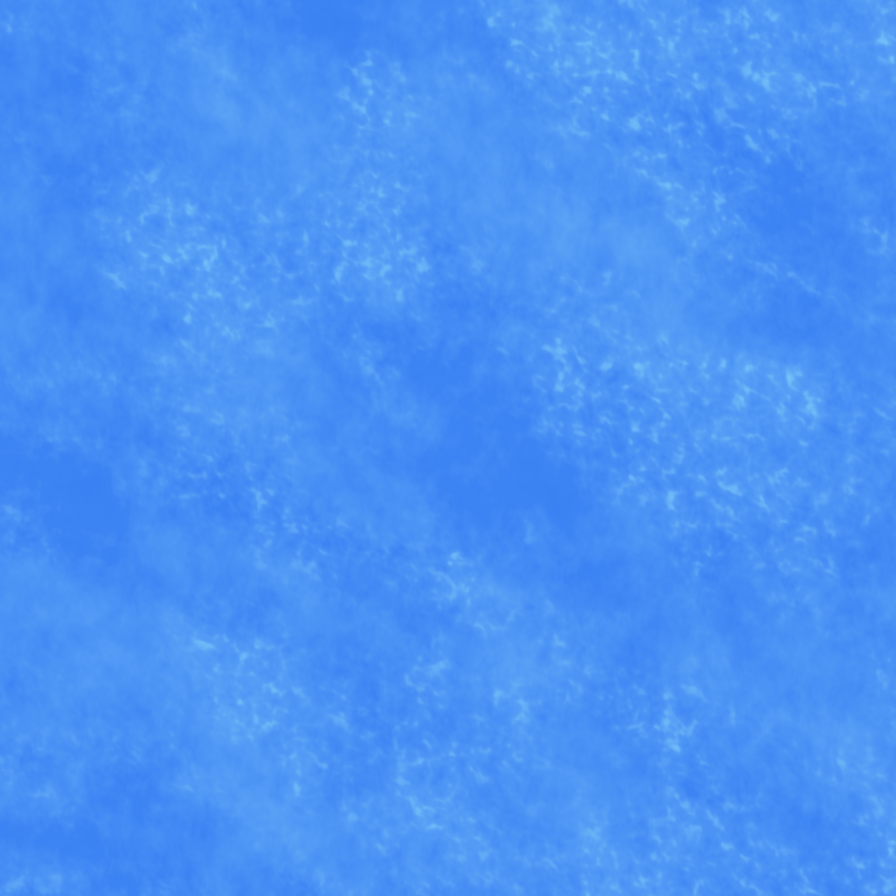
This texture is drawn by a Shadertoy shader. Its source:

```glsl
// Mottled sky-blue surface: soft slanted clouds, blotchy mottle, fine grain
// and pale glints gathered in patches. All layers are gradient noise, summed
// into one tone that runs from a deep blue to a pale blue.

const vec3 DEEP_BLUE = vec3(0.250, 0.530, 0.955);
const vec3 PALE_BLUE = vec3(0.410, 0.700, 0.967);

// Random unit vector for a lattice cell
vec2 hashDirection(vec2 cell) {
    vec3 h = fract(cell.xyx * vec3(0.1031, 0.1030, 0.0973));
    h += dot(h, h.yzx + 33.33);
    float angle = 6.28318 * fract((h.x + h.y) * h.z);
    return vec2(cos(angle), sin(angle));
}

// Gradient noise, roughly -0.7 to 0.7
float gradientNoise(vec2 p) {
    vec2 cell = floor(p);
    vec2 f = fract(p);
    vec2 u = f * f * f * (f * (f * 6.0 - 15.0) + 10.0);
    vec2 e = vec2(1.0, 0.0);
    float a = dot(hashDirection(cell), f);
    float b = dot(hashDirection(cell + e.xy), f - e.xy);
    float c = dot(hashDirection(cell + e.yx), f - e.yx);
    float d = dot(hashDirection(cell + e.xx), f - e.xx);
    return mix(mix(a, b, u.x), mix(c, d, u.x), u.y);
}

// Octave sum; gain sets how strong the finer octaves are
float fractalNoise(vec2 p, int octaves, float gain) {
    float sum = 0.0;
    float amplitude = 1.0;
    for (int i = 0; i < octaves; i++) {
        sum += amplitude * gradientNoise(p);
        p = mat2(0.8, 0.6, -0.6, 0.8) * p * 2.03 + 17.3;
        amplitude *= gain;
    }
    return sum;
}

// Shift the plane by noise so that grain curls
vec2 curlWarp(vec2 p, float frequency, float strength) {
    vec2 q = p * frequency;
    return p + strength * vec2(gradientNoise(q + 31.7), gradientNoise(q + 72.1));
}

// Coordinates along and across a direction
vec2 alignTo(vec2 p, float angle) {
    float c = cos(angle);
    float s = sin(angle);
    return vec2(c * p.x + s * p.y, c * p.y - s * p.x);
}

void mainImage(out vec4 fragColor, in vec2 fragCoord) {
    vec2 uv = fragCoord / min(iResolution.x, iResolution.y);
    vec2 slanted = alignTo(uv, -0.6);

    // Broad clouds, drawn out down to the right
    vec2 cloudPoint = curlWarp(slanted, 4.0, 0.08);
    float clouds = fractalNoise(cloudPoint * vec2(3.0, 4.6) + 5.2, 3, 0.6);

    // Blotches between the size of clouds and grain
    float mottle = fractalNoise(curlWarp(slanted, 9.0, 0.03) * vec2(13.0, 18.0) + 63.0, 2, 0.7);

    // Wide ragged patches where the texture is rough, denser on the right
    float roughness = fractalNoise(cloudPoint * vec2(4.0, 6.5) + 41.0, 4, 0.65);
    float patches = smoothstep(-0.45, 0.50, roughness + 0.35 * (uv.x - 0.45));

    // Fine grain: upright wisps everywhere, flakes mostly in the patches
    vec2 curled = curlWarp(uv, 22.0, 0.009);
    float wisps = fractalNoise(curled * vec2(50.0, 34.0), 3, 0.65);
    vec2 flakePoint = curlWarp(slanted, 26.0, 0.006);
    float flakes = fractalNoise(flakePoint * vec2(56.0, 76.0) + 9.0, 2, 0.6);

    // Small pale glints in the roughest spots
    float glints = smoothstep(0.10, 0.80, flakes + 0.35 * wisps + 0.3 * mottle);
    glints *= patches * patches;

    float tone = 0.26 + 0.46 * clouds + 0.20 * mottle + 0.16 * (patches - 0.5);
    tone += mix(0.16, 0.24, patches) * wisps;
    tone += mix(0.05, 0.26, patches) * flakes + 0.46 * glints;

    // Gentle floor keeps the deep areas smooth
    tone = mix(tone, max(tone, -0.08), 0.7);
    vec3 color = mix(DEEP_BLUE, PALE_BLUE, min(tone, 1.75));
    fragColor = vec4(color, 1.0);
}
```
